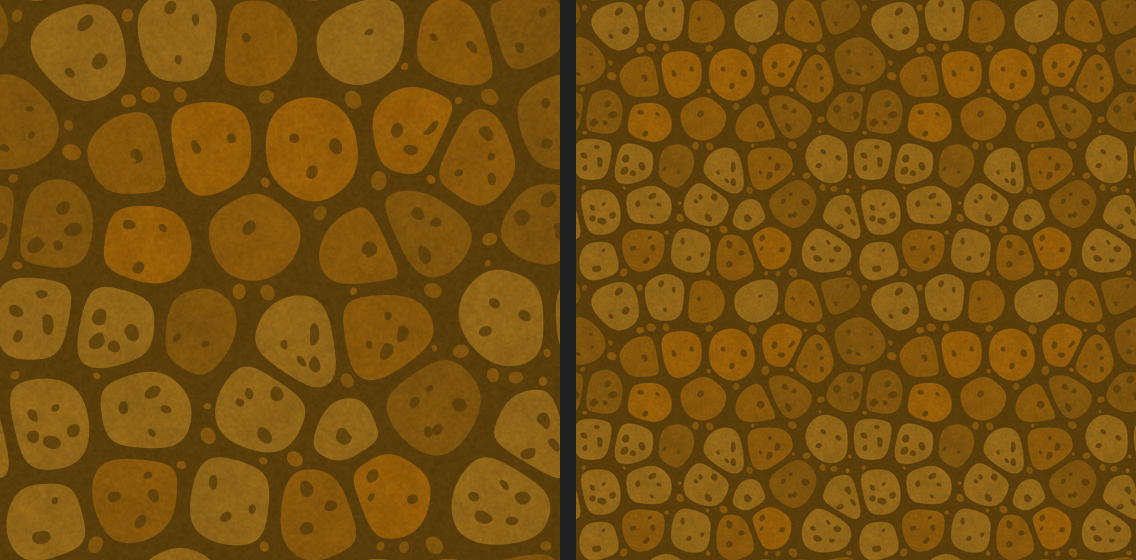
Left: one tile. Right: repeated 2 by 2.
A WebGL 1 fragment shader for this pattern:

```glsl
precision highp float;
uniform vec2 u_resolution;

#define STONES 6.0          // stone cells per side (even, for the stagger)
#define PEBBLES 20.0        // pebble cells per side
#define JITTER 0.52         // scatter of stone centres, in cells
#define SIZE_SPREAD 0.22    // difference in power weight between stones
#define GAP 0.058           // half width of the joints, in cells
#define MAX_RADIUS 0.72     // largest stone radius, in cells
#define ROUNDNESS 5.0       // lower is rounder
#define PEBBLE_RADIUS 0.017
#define PEBBLE_MARGIN 0.008
#define MOTTLE 0.12
#define GRAIN 0.15

const vec3 EARTH = vec3(0.350, 0.240, 0.038);
const vec3 AMBER = vec3(0.580, 0.360, 0.030);
const vec3 OCHRE = vec3(0.530, 0.340, 0.042);
const vec3 SAND  = vec3(0.560, 0.392, 0.092);
const vec3 UMBER = vec3(0.488, 0.322, 0.050);

struct Stone {
  float edge;    // signed distance to the outline
  float reach;   // outline radius in this direction
  vec2 unit;     // position with the outline mapped to the unit circle
  vec2 id;
  float weight;
};

float hash(vec2 p, float salt) {
  vec3 v = fract(p.xyx * vec3(0.1031, 0.1030, 0.0973) + salt * 0.137);
  v += dot(v, v.yzx + 33.33);
  return fract((v.x + v.y) * v.z);
}

// Value noise that wraps after n cells.
float noise(vec2 uv, float n) {
  vec2 p = uv * n, i = floor(p), f = fract(p);
  f = f * f * (3.0 - 2.0 * f);
  vec2 a = mod(i, n), b = mod(i + 1.0, n);
  return mix(mix(hash(a, n), hash(vec2(b.x, a.y), n), f.x),
             mix(hash(vec2(a.x, b.y), n), hash(b, n), f.x), f.y);
}

mat2 rotation(float angle) {
  float c = cos(angle), s = sin(angle);
  return mat2(c, s, -s, c);
}

// Centre (xy) and weight (z) of the stone in a cell.
vec3 stoneSite(vec2 cell) {
  vec2 id = mod(cell, STONES);
  vec2 shift = JITTER * (vec2(hash(id, 1.0), hash(id, 2.0)) - 0.5);
  shift.x += 0.5 * mod(id.y, 2.0) - 0.25;
  return vec3(cell + 0.5 + shift, hash(id, 3.0));
}

// Rounded cell of a power diagram.
Stone nearestStone(vec2 uv) {
  vec2 p = uv * STONES, base = floor(p), home = base;
  vec3 site = vec3(0.0);
  float best = 1e3;
  for (int y = -2; y <= 2; y++) for (int x = -2; x <= 2; x++) {
    vec2 cell = base + vec2(x, y);
    vec3 s = stoneSite(cell);
    float power = dot(p - s.xy, p - s.xy) - SIZE_SPREAD * s.z;
    if (power < best) { best = power; site = s; home = cell; }
  }
  vec2 q = p - site.xy;
  float len = max(length(q), 1e-4);
  float sum = pow(len / MAX_RADIUS, ROUNDNESS);
  for (int y = -2; y <= 2; y++) for (int x = -2; x <= 2; x++) {
    if (x == 0 && y == 0) continue;
    vec3 s = stoneSite(home + vec2(x, y));
    vec2 toward = s.xy - site.xy;
    float d = length(toward);
    float wall = 0.5 * (d + SIZE_SPREAD * (site.z - s.z) / d) - GAP;
    float h = dot(q, toward) / (d * max(wall, 0.04));
    sum += pow(max(h, 1e-5), ROUNDNESS);
  }
  float f = pow(sum, 1.0 / ROUNDNESS);
  float reach = len / f;
  return Stone((len - reach) / STONES, reach / STONES, q / len * f,
               mod(home, STONES), site.z);
}

// Signed distance to the pits of a stone; larger stones have more.
float pits(Stone s) {
  float count = floor(1.4 + 4.2 * s.weight), d = 1.0;
  for (int k = 0; k < 5; k++) {
    float i = float(k), salt = 10.0 + 5.0 * i;
    if (i >= count) break;
    float angle = 2.4 * i + 0.7 * hash(s.id, salt) + 6.28 * hash(s.id, 7.0);
    float ring = (0.36 + 0.28 * hash(s.id, salt + 1.0)) * (count < 1.5 ? 0.35 : 1.0);
    vec2 q = (s.unit - ring * vec2(cos(angle), sin(angle))) * s.reach;
    q = rotation(6.28 * hash(s.id, salt + 2.0)) * q * vec2(1.0, 1.0);
    float size = mix(0.006, 0.0145, hash(s.id, salt + 3.0));
    d = min(d, length(q * vec2(0.88, 1.18)) - size);
  }
  return d;
}

vec3 stoneColour(float pick) {
  if (pick < 0.17) return AMBER;
  if (pick < 0.48) return OCHRE;
  return pick < 0.76 ? SAND : UMBER;
}

float cover(float d) {
  return clamp(0.5 - d * min(u_resolution.x, u_resolution.y), 0.0, 1.0);
}

void main() {
  vec2 uv = gl_FragCoord.xy / u_resolution;
  float mottle = 0.6 * noise(uv, 22.0) + 0.4 * noise(uv, 56.0) - 0.5;
  float grain = 0.6 * noise(uv, 256.0) + 0.4 * noise(uv, 140.0) - 0.5;

  // Stones with their pits
  Stone stone = nearestStone(uv);
  vec3 fill = stoneColour(hash(stone.id, 4.0)) * (1.0 + MOTTLE * mottle);
  fill = mix(fill, EARTH, 0.82 * cover(pits(stone)));
  vec3 colour = mix(EARTH, fill, cover(stone.edge));

  // Pebbles where the joints leave room
  vec2 cell = floor(uv * PEBBLES);
  vec2 shift = 0.26 * (vec2(hash(cell, 5.0), hash(cell, 6.0)) - 0.5);
  vec2 centre = (cell + 0.5 + shift) / PEBBLES;
  float radius = min(nearestStone(centre).edge - PEBBLE_MARGIN, PEBBLE_RADIUS);
  vec2 q = rotation(6.28 * hash(cell, 8.0)) * (uv - centre);
  float pebble = cover(length(q * vec2(1.0, 1.22)) - radius) * step(0.006, radius);
  colour = mix(colour, mix(UMBER, OCHRE, hash(cell, 9.0)), pebble);

  gl_FragColor = vec4(colour * (1.0 + GRAIN * grain), 1.0);
}
```
